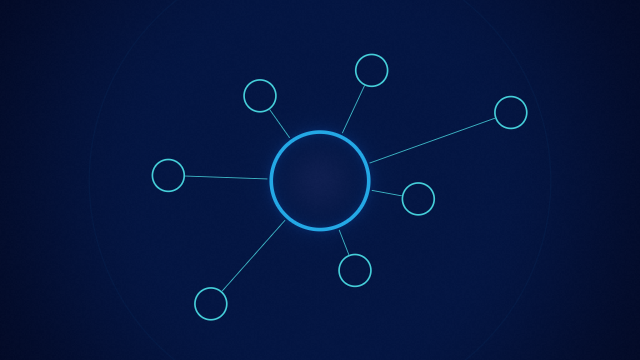
This background is drawn by a Shadertoy shader. Its source:

```glsl
// A hub-and-spoke network on deep navy: a glowing ring in the middle, joined by
// thin spokes to seven small rings. Everything is drawn with distance functions
// over a vignette gradient, a faint outer orbit and hashed grain.

// Lengths are in canvas heights, measured from the canvas centre.
const vec2  HUB_CENTRE    = vec2(0.0, -0.0023);
const float HUB_RADIUS    = 0.1354;
const float HUB_HALF      = 0.0050;
const float NODE_RADIUS   = 0.0442;
const float NODE_HALF     = 0.0023;
const float SPOKE_START   = 0.1475;
const float SPOKE_HALF    = 0.0012;
const float ORBIT_RADIUS  = 0.641;
const float ORBIT_HALF    = 0.0016;
const float GRAIN_CELLS   = 288.0;
const float GRAIN_AMOUNT  = 0.010;

const vec3 NAVY_CENTRE = vec3(0.016, 0.086, 0.262);
const vec3 NAVY_EDGE   = vec3(0.012, 0.040, 0.150);
const vec3 HUB_FILL    = vec3(0.065, 0.125, 0.320);
const vec3 HUB_BLUE    = vec3(0.140, 0.660, 0.900);
const vec3 GLOW_BLUE   = vec3(0.020, 0.190, 0.360);
const vec3 NODE_TEAL   = vec3(0.270, 0.810, 0.850);
const vec3 ORBIT_BLUE  = vec3(0.020, 0.200, 0.400);

const int NODE_COUNT = 7;
const vec2 NODES[NODE_COUNT] = vec2[NODE_COUNT](
    vec2(-0.1667,  0.2338), vec2( 0.1435,  0.3045), vec2(0.5301, 0.1875),
    vec2( 0.2731, -0.0525), vec2( 0.0972, -0.2512),
    vec2(-0.3032, -0.3440), vec2(-0.4213,  0.0127));

float hash21(vec2 p) {
    vec3 q = fract(vec3(p.xyx) * 0.1031);
    q += dot(q, q.yzx + 33.33);
    return fract((q.x + q.y) * q.z);
}

float ringDistance(vec2 p, float radius) {
    return abs(length(p) - radius);
}

float segmentDistance(vec2 p, vec2 a, vec2 b) {
    vec2 pa = p - a, ba = b - a;
    return length(pa - ba * clamp(dot(pa, ba) / dot(ba, ba), 0.0, 1.0));
}

// Antialiased coverage of a stroke of the given half width.
float stroke(float dist, float halfWidth, float pixel) {
    return clamp((halfWidth - dist) / pixel + 0.5, 0.0, 1.0);
}

vec3 background(vec2 p) {
    float falloff = smoothstep(0.45, 1.10, length(p * vec2(1.0, 0.95)));
    return mix(NAVY_CENTRE, NAVY_EDGE, falloff);
}

void mainImage(out vec4 fragColor, in vec2 fragCoord) {
    float pixel = 1.0 / iResolution.y;
    vec2 p = (fragCoord - 0.5 * iResolution.xy) * pixel;
    vec2 h = p - HUB_CENTRE;
    float r = length(h);

    // Backdrop and faint orbit
    vec3 color = background(p);
    float orbit = stroke(ringDistance(h, ORBIT_RADIUS), ORBIT_HALF, pixel);
    color = mix(color, ORBIT_BLUE, 0.20 * orbit);

    // Soft hub interior and the glow around its rim
    float inside = 1.0 - smoothstep(0.0, HUB_RADIUS, r);
    color = mix(color, HUB_FILL, 0.85 * inside);
    float rim = ringDistance(h, HUB_RADIUS);
    color += GLOW_BLUE * (0.35 * exp(-rim / 0.010) + 0.08 * exp(-rim / 0.040));

    // Spokes and outer nodes
    float spokes = 0.0;
    float rings = 0.0;
    for (int i = 0; i < NODE_COUNT; i++) {
        vec2 toNode = NODES[i] - HUB_CENTRE;
        vec2 dir = normalize(toNode);
        vec2 end = toNode - dir * NODE_RADIUS;
        float line = segmentDistance(h, dir * SPOKE_START, end);
        spokes = max(spokes, stroke(line, SPOKE_HALF, pixel));
        rings = max(rings, stroke(ringDistance(h - toNode, NODE_RADIUS), NODE_HALF, pixel));
    }
    color = mix(color, NODE_TEAL, max(0.88 * spokes, rings));

    // Hub ring
    color = mix(color, HUB_BLUE, stroke(rim, HUB_HALF, pixel));

    // Fine grain
    float grain = hash21(floor((p + 2.0) * GRAIN_CELLS)) - 0.5;
    color += GRAIN_AMOUNT * grain;

    fragColor = vec4(clamp(color, 0.0, 1.0), 1.0);
}
```
